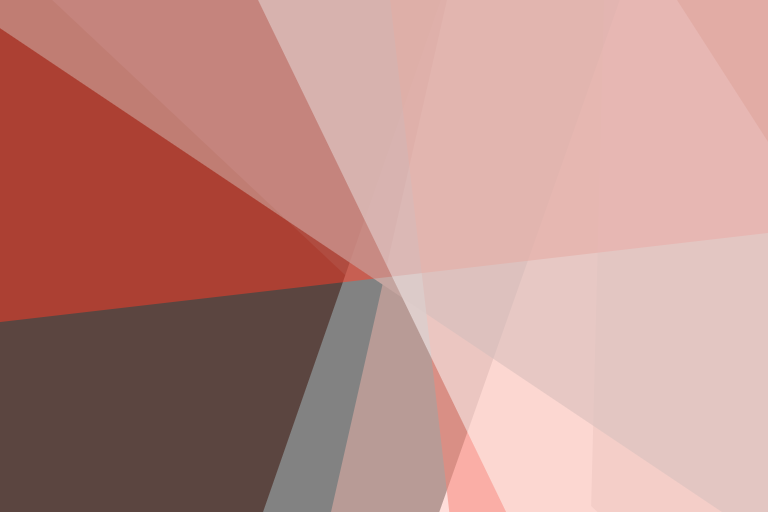
Give the GLSL for this background, as a WebGL 1 fragment shader.

```glsl
precision highp float;
// Flat translucent facets: ten straight creases cross the canvas near its centre.
// Each crease is an antialiased half-plane; three of them split the canvas into
// main sectors, and the others tint the facets inside each sector.

uniform vec2 u_resolution;

// Colour or tint given in 0..255 steps
vec3 rgb(float r, float g, float b) {
  return vec3(r, g, b) / 255.0;
}

// Coverage of the half-plane to the right of the line from a to b (unit canvas)
float rightOf(vec2 p, vec2 a, vec2 b, vec2 resolution) {
  vec2 along = (b - a) * resolution;
  vec2 offset = (p - a) * resolution;
  float pixels = (offset.x * along.y - offset.y * along.x) / length(along);
  return clamp(pixels + 0.5, 0.0, 1.0);
}

// Coverage to the right of a crease running from the bottom edge to the top edge
float crease(vec2 p, float bottomX, float topX, vec2 resolution) {
  return rightOf(p, vec2(bottomX, 0.0), vec2(topX, 1.0), resolution);
}

void main() {
  vec2 res = u_resolution;
  vec2 p = gl_FragCoord.xy / res;

  // Sector boundaries
  float aboveDiagonal = rightOf(p, vec2(0.940, 0.0), vec2(0.0, 0.945), res);
  float aboveHorizon = rightOf(p, vec2(1.0, 0.545), vec2(0.0, 0.371), res);
  float rightSide = crease(p, 0.659, 0.336, res);

  // Creases inside the sectors
  float grayEdge = crease(p, 0.3425, 0.574, res);
  float mauveEdge = crease(p, 0.431, 0.582, res);
  float paleEdge = crease(p, 0.572, 0.807, res);
  float coralEdge = crease(p, 0.585, 0.508, res);
  float shadeEdge = crease(p, 0.7695, 0.7865, res);
  float roseEdge = crease(p, 0.778, 0.068, res);
  float corner = rightOf(p, vec2(1.0, 0.723), vec2(0.8815, 1.0), res);

  // Lower left: brown, gray and mauve blades with a coral tip
  vec3 lowerLeft = mix(rgb(91.0, 69.0, 64.0), rgb(130.0, 130.0, 130.0), grayEdge);
  lowerLeft = mix(lowerLeft, rgb(184.0, 155.0, 150.0), mauveEdge);
  lowerLeft = mix(lowerLeft, rgb(217.0, 143.0, 133.0), coralEdge);
  vec3 tip = mix(rgb(255.0, 222.0, 218.0), rgb(250.0, 174.0, 166.0), coralEdge);
  lowerLeft = mix(lowerLeft, tip, paleEdge);

  // Left: red wedge brightening toward the centre
  vec3 wedge = mix(rgb(172.0, 64.0, 51.0), rgb(176.0, 76.0, 64.0), roseEdge);
  wedge = mix(wedge, rgb(199.0, 95.0, 82.0), grayEdge);
  wedge = mix(wedge, rgb(204.0, 107.0, 93.0), mauveEdge);

  // Upper left: dusty rose
  vec3 upperLeft = mix(rgb(192.0, 125.0, 115.0), rgb(197.0, 132.0, 125.0), roseEdge);
  upperLeft += grayEdge * rgb(3.0, 6.0, 6.0);
  upperLeft = mix(rgb(196.0, 165.0, 160.0), upperLeft, aboveHorizon);

  // Upper right: stacked pink veils
  vec3 upperRight = rgb(215.0, 178.0, 174.0)
    + coralEdge * rgb(7.0, -3.0, -6.0)
    + grayEdge * rgb(1.0, 1.0, 2.0)
    + mauveEdge * rgb(3.0, 5.0, 5.0)
    + paleEdge * rgb(4.0, 2.0, 2.0)
    + shadeEdge * rgb(1.0, 0.0, 2.0)
    + corner * rgb(-5.0, -11.0, -14.0);

  // Right: pale gray-pink fan
  vec3 middleRight = rgb(220.0, 203.0, 201.0)
    + coralEdge * rgb(1.0, -10.0, -11.0)
    + paleEdge * rgb(10.0, 7.0, 6.0)
    + shadeEdge * rgb(-4.0, -2.0, -2.0);

  // Lower right: the lightest fan
  vec3 lowerRight = rgb(222.0, 205.0, 203.0)
    + coralEdge * rgb(13.0, -7.0, -10.0)
    + paleEdge * rgb(17.0, 17.0, 16.0)
    + shadeEdge * roseEdge * rgb(-8.0, -9.0, -9.0);

  // Join the sectors
  vec3 left = mix(mix(lowerLeft, wedge, aboveHorizon), upperLeft, aboveDiagonal);
  vec3 right = mix(mix(lowerRight, middleRight, aboveDiagonal), upperRight, aboveHorizon);
  gl_FragColor = vec4(mix(left, right, rightSide), 1.0);
}
```
